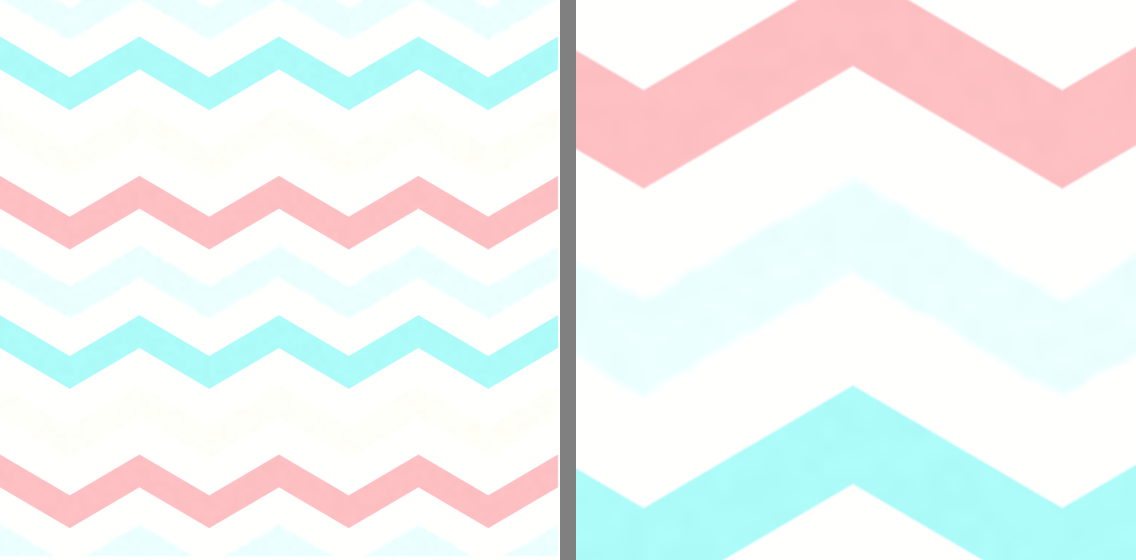
Left, the full canvas; right, a detail of the centre.
Reproduce this pattern procedurally as a WebGL 1 fragment shader.

```glsl
precision highp float;

uniform vec2 u_resolution;

float hash(vec2 cell) {
  return fract(sin(dot(cell, vec2(127.1, 311.7))) * 43758.5453);
}

float valueNoise(vec2 p) {
  vec2 cell = floor(p);
  vec2 f = fract(p);
  f = f * f * (3.0 - 2.0 * f);
  float low = mix(hash(cell), hash(cell + vec2(1.0, 0.0)), f.x);
  float high = mix(hash(cell + vec2(0.0, 1.0)), hash(cell + 1.0), f.x);
  return mix(low, high, f.y);
}

// Four stripe colours, in order from the top down
vec3 stripeColor(float index) {
  if (index < 0.5) return vec3(0.675, 0.985, 0.975);
  if (index < 1.5) return vec3(1.0, 1.0, 0.975);
  if (index < 2.5) return vec3(0.992, 0.75, 0.76);
  return vec3(0.925, 1.0, 1.0);
}

void main() {
  vec2 uv = gl_FragCoord.xy / u_resolution;
  float down = 1.0 - uv.y;
  float pixel = 1.0 / u_resolution.y;
  float mottle = valueNoise(uv * 95.0) - 0.5;

  // Zigzag with its peaks at the left edge of each repeat
  float drop = 0.073 * (1.0 - abs(2.0 * fract(uv.x / 0.2491) - 1.0));
  float row = (down - drop - 0.0945) / 0.1244 + 0.5;
  float index = mod(floor(row), 4.0);
  float edge = abs(fract(row) - 0.5) * 0.1244 - 0.0293;

  // Odd stripes are pale, with softer and uneven borders
  float pale = mod(index, 2.0);
  edge += pale * (0.001 + 0.004 * mottle);
  float softness = max(pixel, mix(0.0013, 0.004, pale));
  float stripe = 1.0 - smoothstep(-softness, softness, edge);

  // Thin white margins at the right and bottom
  stripe *= 1.0 - smoothstep(0.9965 - pixel, 0.9965 + pixel, uv.x);
  stripe *= 1.0 - smoothstep(0.993 - pixel, 0.993 + pixel, down);

  vec3 ink = stripeColor(index) + 0.014 * mottle;
  vec3 color = mix(vec3(1.0, 1.0, 0.998), ink, stripe);
  gl_FragColor = vec4(clamp(color, 0.0, 1.0), 1.0);
}
```
